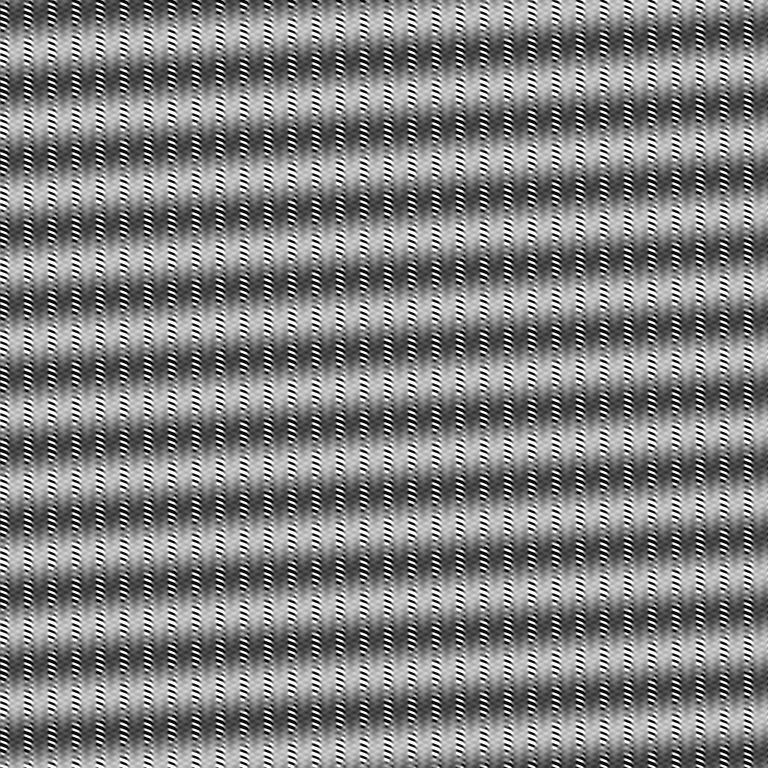
A WebGL 2 fragment shader for this pattern:

```glsl
#version 300 es
precision highp float;
// Slanted soft grey bands crossed by 32 columns of short clusters of black and white dashes.

uniform vec2 u_resolution;
out vec4 fragColor;

const float TAU = 6.2831853;

// Wave of the tilted bands: -1 in the dark ones, 1 in the light ones.
float bandWave(vec2 p) {
    float scallop = 0.004 * sin(TAU * 64.0 * p.x);
    return -cos(TAU * (p.y - 0.076 * p.x - 0.8854 + scallop) / 0.0943);
}

// Dashes falling to the right, strong inside each band and faint on its edges.
float dashes(float across, float row, float band) {
    float core = exp(-pow(abs(across) / 0.16, 4.0));
    float fringe = exp(-pow((across - 0.19) / 0.06, 2.0));
    float slanted = sin(TAU * (row + 1.5 * across));
    float strength = 0.16 + 0.8 * smoothstep(0.2, 0.8, abs(band));
    return strength * core * slanted - 0.25 * fringe * sin(TAU * row);
}

void main() {
    vec2 p = gl_FragCoord.xy / u_resolution;

    // Column cell, from -0.5 to 0.5 about the dash centre, and row count
    float across = fract(32.0 * p.x - 0.167 + 0.5) - 0.5;
    float row = 128.0 * p.y;

    // Woven grain between the columns
    float weave = 0.08 * sin(TAU * row) * cos(TAU * 64.0 * p.x);

    float band = bandWave(p);
    float grey = 0.51 + 0.25 * band + weave + dashes(across, row, band);
    fragColor = vec4(vec3(clamp(grey, 0.04, 0.98)), 1.0);
}
```
